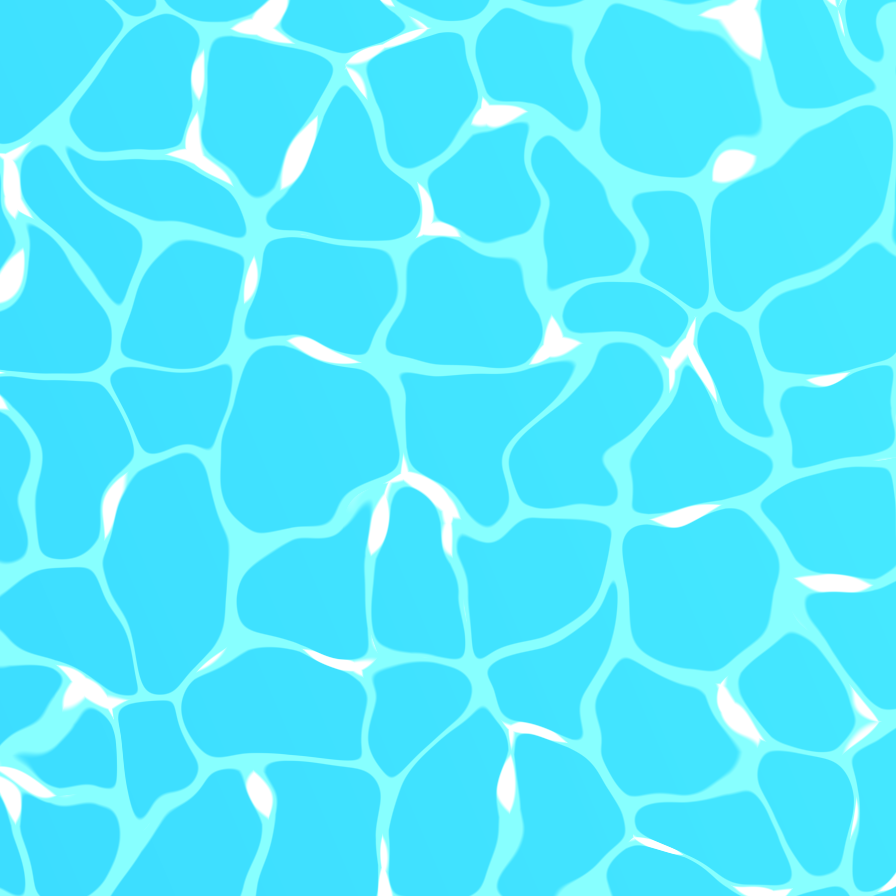
Reproduce this texture procedurally as a three.js fragment shader.

```glsl
// Stylised pool water: flat blue cells parted by a pale web of caustic light.
// The web is a warped Voronoi diagram with smoothly rounded cell corners, and
// white glints lie where scattered soft discs cross its lines.

varying vec2 vUv;

vec2 hash2(vec2 p) {
  vec2 q = vec2(dot(p, vec2(127.1, 311.7)), dot(p, vec2(269.5, 183.3)));
  return fract(sin(q) * 43758.5453);
}

float noise(vec2 p) {
  vec2 i = floor(p), f = fract(p);
  f = f * f * (3.0 - 2.0 * f);
  float low = mix(hash2(i).x, hash2(i + vec2(1.0, 0.0)).x, f.x);
  float high = mix(hash2(i + vec2(0.0, 1.0)).x, hash2(i + vec2(1.0)).x, f.x);
  return mix(low, high, f.y);
}

vec2 noise2(vec2 p) {
  return vec2(noise(p), noise(p + vec2(37.2, 17.8))) - 0.5;
}

// Distance to the nearest cell border: x is rounded at the corners, y is exact.
vec2 cellBorder(vec2 p) {
  vec2 base = floor(p), nearestCell = base, toNearest = vec2(0.0);
  float best = 9.0;
  for (int y = -1; y <= 1; y++) {
    for (int x = -1; x <= 1; x++) {
      vec2 cell = base + vec2(float(x), float(y));
      vec2 toSite = cell + 0.05 + 0.9 * hash2(cell) - p;
      float d = dot(toSite, toSite);
      if (d < best) {
        best = d;
        nearestCell = cell;
        toNearest = toSite;
      }
    }
  }
  float sum = 0.0, exact = 9.0;
  for (int y = -2; y <= 2; y++) {
    for (int x = -2; x <= 2; x++) {
      if (x == 0 && y == 0) continue;
      vec2 cell = nearestCell + vec2(float(x), float(y));
      vec2 toSite = cell + 0.05 + 0.9 * hash2(cell) - p;
      float d = dot(0.5 * (toSite + toNearest), normalize(toSite - toNearest));
      sum += exp(-d / 0.06);
      exact = min(exact, d);
    }
  }
  return vec2(-0.06 * log(sum), exact);
}

// Strength of scattered discs, 1 at a centre and 0 from the rim outwards.
float scatteredDiscs(vec2 p) {
  vec2 base = floor(p);
  float strength = 0.0;
  for (int y = -1; y <= 1; y++) {
    for (int x = -1; x <= 1; x++) {
      vec2 cell = base + vec2(float(x), float(y));
      vec2 offset = p - cell - hash2(cell + 71.0);
      vec2 pick = hash2(cell + 133.0);
      float radius = mix(0.3, 0.47, pick.y);
      float disc = 1.0 - dot(offset, offset) / (radius * radius);
      strength = max(strength, disc * step(pick.x, 0.62));
    }
  }
  return strength;
}

void main() {
  // Bend the plane so that the borders curve
  vec2 p = vUv * 7.1 + 3.0;
  vec2 warped = p + 0.65 * noise2(p * 1.1) + 0.2 * noise2(p * 2.6 + 9.0);
  vec2 border = cellBorder(warped);
  float disc = scatteredDiscs(vUv * 9.0 + 0.2 * noise2(p * 2.0));

  // Web lines swell a little under the glints
  float width = 0.015 + 0.055 * noise(p * 1.4 + 21.0) + 0.025 * disc;
  float web = 1.0 - smoothstep(width - 0.01, width + 0.01, border.x);

  // Glints taper along the line and fade at their tips
  float glint = smoothstep(0.0, 0.3, disc - border.y / 0.095) * web;

  vec3 water = mix(vec3(0.235, 0.865, 1.0), vec3(0.28, 0.92, 1.0),
                   0.7 * vUv.x + 0.3 * vUv.y);
  vec3 color = mix(water, vec3(0.53, 1.0, 1.0), web);
  color = mix(color, vec3(1.0), glint);
  gl_FragColor = vec4(color, 1.0);
}
```
